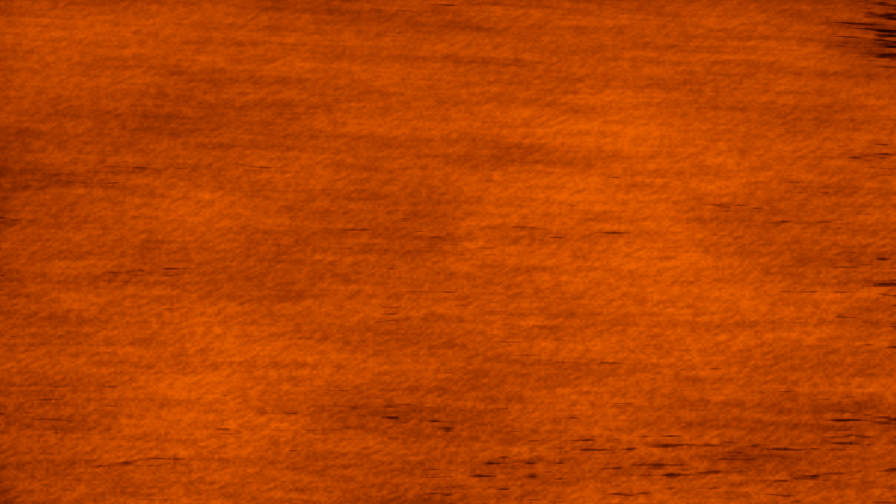
Give the GLSL for this texture, as a Shadertoy shader.

```glsl
// Orange stained wood: horizontal grain, dark pores and a fine slanted weave.
#define BASE_TONE 0.752
#define CLOUD_AMOUNT 0.115
#define STREAK_AMOUNT 0.115
#define FIBRE_AMOUNT 0.026
#define WEAVE_AMOUNT 0.075
#define SMUDGE_DEPTH 0.10
#define PORE_DEPTH 0.34
#define EDGE_SHADE 0.17
#define GREEN_SHARE 0.425
#define GREEN_POWER 1.5

float hash(vec2 cell) {
    vec3 q = fract(vec3(cell.xyx) * 0.1031);
    q += dot(q, q.yzx + 33.33);
    return fract((q.x + q.y) * q.z);
}

// Smooth value noise in -1..1
float noise(vec2 p) {
    vec2 cell = floor(p), f = fract(p);
    f = f * f * (3.0 - 2.0 * f);
    float low = mix(hash(cell), hash(cell + vec2(1, 0)), f.x);
    float high = mix(hash(cell + vec2(0, 1)), hash(cell + vec2(1, 1)), f.x);
    return 2.0 * mix(low, high, f.y) - 1.0;
}

float fbm(vec2 p) {
    float sum = 0.0, weight = 0.57;
    for (int i = 0; i < 3; i++) {
        sum += weight * noise(p);
        p = p * 2.03 + vec2(17.3, 41.7);
        weight *= 0.5;
    }
    return sum;
}

// Grain lines sag to the right near the top and run level below
vec2 grainSpace(vec2 p) {
    float sag = 0.06 * p.x * p.y * p.y;
    float ripple = 0.005 * noise(p * vec2(3.0, 5.0) + 60.0);
    return vec2(p.x, p.y + sag + ripple);
}

// Short threads that lean up to the right, with a pebbled grit
float weave(vec2 p) {
    vec2 along = normalize(vec2(1.0, 0.42));
    vec2 q = vec2(dot(p, along), dot(p, vec2(-along.y, along.x)));
    float threads = noise(q * vec2(62.0, 150.0) + 200.0);
    float grit = noise(p * vec2(170.0, 210.0) + 300.0);
    return 0.75 * threads + 0.6 * grit;
}

// Thin dark dashes, cut where the patch noise is low
float pores(vec2 g, float patches, float density) {
    float dashes = 0.65 * noise(g * vec2(9.0, 150.0) + 400.0)
                 + 0.45 * noise(g * vec2(36.0, 190.0) + 500.0);
    float threshold = 0.62 - 0.62 * patches - 0.42 * density;
    return smoothstep(threshold, threshold + 0.8, dashes);
}

void mainImage(out vec4 fragColor, in vec2 fragCoord) {
    vec2 p = fragCoord / iResolution.y;
    vec2 uv = fragCoord / iResolution.xy;
    vec2 g = grainSpace(p);

    // Edges: worn right side and bottom, shaded left side
    float left = exp(-uv.x * 20.0);
    float right = smoothstep(0.84, 1.0, uv.x);
    float bottom = exp(-uv.y * 8.0);
    float top = exp(-(1.0 - uv.y) * 40.0);
    float corner = right * smoothstep(0.72, 1.0, uv.y);

    // Grain
    float clouds = fbm(p * vec2(2.4, 4.0) + 100.0);
    float streaks = 0.6 * fbm(g * vec2(2.5, 26.0) + 700.0)
                  + 0.6 * fbm(g * vec2(7.0, 65.0) + 800.0);
    float fibres = noise(g * vec2(14.0, 170.0) + 1000.0);

    // Worn patches carry soft smudges and sharp pores
    float patches = fbm(g * vec2(2.8, 11.0) + 600.0);
    float wear = 0.75 * bottom + 0.7 * right + 0.5 * corner
               - 0.3 * smoothstep(0.3, 0.9, uv.y);
    float smudge = smoothstep(0.1, 0.8, patches + 0.25 * wear)
                 * (0.6 + 0.8 * noise(g * vec2(6.0, 85.0) + 1100.0));
    float pore = pores(g, patches, wear);

    // Tone
    float tone = BASE_TONE + CLOUD_AMOUNT * clouds + STREAK_AMOUNT * streaks;
    tone += FIBRE_AMOUNT * fibres;
    tone += WEAVE_AMOUNT * weave(p) * (0.8 + 0.4 * (1.0 - uv.y));
    float edgeVariation = 0.7 + 0.6 * noise(p * vec2(1.0, 6.0) + 900.0);
    tone -= EDGE_SHADE * (left * edgeVariation + 0.5 * top + 0.35 * bottom + 0.9 * corner);
    tone -= SMUDGE_DEPTH * smudge + PORE_DEPTH * pore;
    tone = clamp(tone, 0.12, 0.9);

    vec3 wood = vec3(tone, GREEN_SHARE * pow(tone, GREEN_POWER), 0.0);
    fragColor = vec4(wood, 1.0);
}
```
